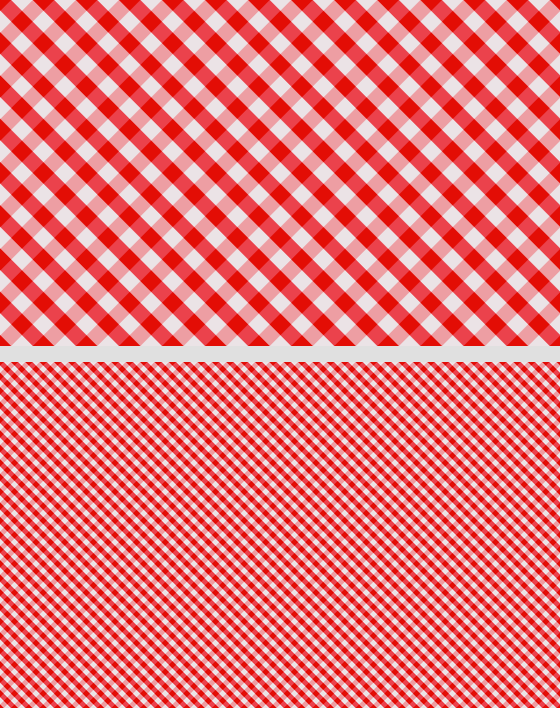
Top: one tile. Bottom: repeated 3 by 3.
A WebGL 1 fragment shader for this pattern:

```glsl
precision highp float;
// Diagonal red and white gingham: two crossing sets of flat stripes.

uniform vec2 u_resolution;

const vec2 REPEATS = vec2(13.0, 8.0);      // whole checks across and down
const vec2 PHASE = vec2(0.01, 0.0);        // shift, in repeats
const float STRIPE_WIDTH = 0.5;            // share of the stripe period
const float EDGE_SOFTNESS = 1.0;           // edge blend, in pixel footprints

const vec3 GROUND = vec3(0.92, 0.89, 0.90);
const vec3 PALE_STRIPE = vec3(0.93, 0.62, 0.64);
const vec3 STRONG_STRIPE = vec3(0.92, 0.26, 0.30);
const vec3 CROSSING = vec3(0.89, 0.05, 0.02);

// Coverage of a stripe centred on every whole number of t.
float stripe(float t, float blend) {
  float fromCentre = abs(fract(t + 0.5) - 0.5);
  return clamp((0.5 * STRIPE_WIDTH - fromCentre) / blend + 0.5, 0.0, 1.0);
}

void main() {
  vec2 p = gl_FragCoord.xy / u_resolution * REPEATS - PHASE;
  float blend = EDGE_SOFTNESS * length(REPEATS / u_resolution);

  // Strong stripes fall to the right, pale ones rise to the right.
  float strong = stripe(p.x + p.y, blend);
  float pale = stripe(p.x - p.y, blend);

  // Four flat tones, chosen by which stripes cover the point.
  vec3 offStrong = mix(GROUND, PALE_STRIPE, pale);
  vec3 onStrong = mix(STRONG_STRIPE, CROSSING, pale);
  gl_FragColor = vec4(mix(offStrong, onStrong, strong), 1.0);
}
```
